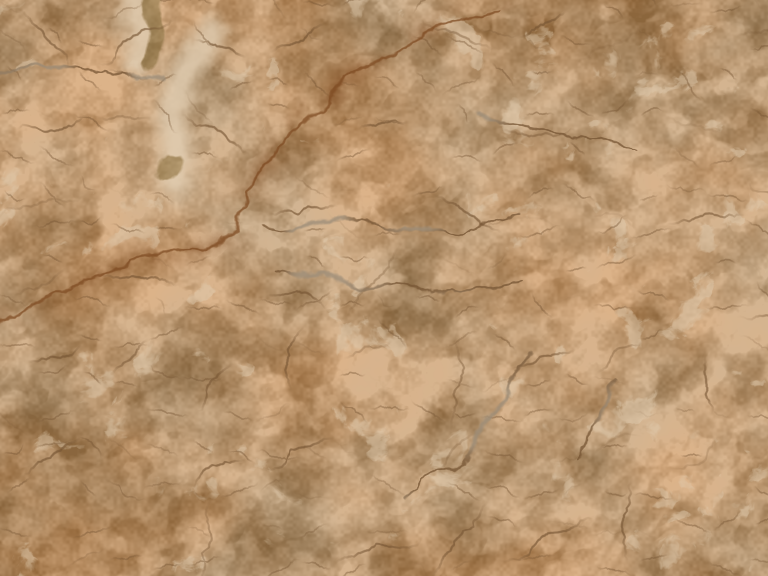
This texture is drawn by a Shadertoy shader. Its source:

```glsl
#define MEAN_TONE vec3(0.738, 0.598, 0.445)
#define TONE_STEP vec3(0.069, 0.071, 0.074)
#define CHALK vec3(0.88, 0.80, 0.69)
#define OLIVE vec3(0.56, 0.45, 0.27)
#define RUST vec3(0.50, 0.30, 0.14)
#define UMBER vec3(0.46, 0.33, 0.20)
#define VEIN_GREY vec3(0.61, 0.55, 0.47)
#define CONTRAST 1.15
#define CLAST_FREQ 10.0
#define CRACK_FREQ 7.0

// Rust seam points, and grey veins as start and end
const vec2 SEAM[9] = vec2[9](
    vec2(0.87, 0.99), vec2(0.76, 0.95), vec2(0.64, 0.88), vec2(0.54, 0.81), vec2(0.434, 0.68),
    vec2(0.408, 0.59), vec2(0.23, 0.54), vec2(0.09, 0.49), vec2(-0.02, 0.42));
const vec4 VEINS[11] = vec4[11](
    vec4(-0.02, 0.887, 0.13, 0.872), vec4(0.13, 0.872, 0.29, 0.858),
    vec4(0.45, 0.604, 0.60, 0.62), vec4(0.60, 0.62, 0.78, 0.594), vec4(0.78, 0.594, 0.91, 0.627),
    vec4(0.47, 0.535, 0.73, 0.493), vec4(0.73, 0.493, 0.90, 0.505),
    vec4(0.71, 0.14, 0.80, 0.20), vec4(0.80, 0.20, 0.92, 0.39),
    vec4(0.83, 0.80, 1.10, 0.745), vec4(1.0, 0.20, 1.07, 0.34));

vec2 hash2(vec2 p) {
    vec3 q = fract(p.xyx * vec3(0.1031, 0.1030, 0.0973));
    q += dot(q, q.yzx + 33.33);
    return fract((q.xx + q.yz) * q.zy);
}

float noise(vec2 p) {
    vec2 i = floor(p), f = fract(p);
    f = f * f * (3.0 - 2.0 * f);
    return mix(mix(hash2(i).x, hash2(i + vec2(1, 0)).x, f.x),
               mix(hash2(i + vec2(0, 1)).x, hash2(i + 1.0).x, f.x), f.y);
}

float fbm(vec2 p) {
    float sum = 0.0, amp = 0.5;
    for (int i = 0; i < 5; i++) {
        sum += amp * noise(p);
        p = mat2(1.6, 1.2, -1.2, 1.6) * p + 17.3;
        amp *= 0.5;
    }
    return sum / 0.97;
}

float segment(vec2 p, vec2 a, vec2 b) {
    vec2 d = b - a;
    return length(p - a - d * clamp(dot(p - a, d) / dot(d, d), 0.0, 1.0));
}

// Centred random tone of rounded fragments with softened borders
float clasts(vec2 p, float crispness) {
    vec2 cell = floor(p);
    float sum = 0.0, total = 1e-6;
    for (int k = 0; k < 9; k++) {
        vec2 c = cell + vec2(k % 3 - 1, k / 3 - 1);
        float w = exp(-crispness * length(p - c - hash2(c)));
        sum += w * hash2(c + 57.0).x;
        total += w;
    }
    return sum / total - 0.5;
}

// Short tapering hairlines: steep near the bottom, shallow near the top
float hairlines(vec2 p, float freq, float width, float px) {
    vec2 q = p * freq, cell = floor(q);
    float mask = 0.0;
    for (int k = 0; k < 9; k++) {
        vec2 c = cell + vec2(k % 3 - 1, k / 3 - 1);
        vec2 h = hash2(c + 11.0), g = hash2(c + 83.0);
        float angle = mix(1.0, -0.2, smoothstep(0.2, 0.7, c.y / freq)) + (g.x - 0.5) * 1.5;
        vec2 dir = vec2(cos(angle), sin(angle)), r = q - c - 0.3 - 0.4 * h;
        float u = dot(r, dir), v = dot(r, vec2(-dir.y, dir.x));
        v += 0.35 * (fbm(vec2(u * 2.5 + 9.0, g.y * 90.0)) - 0.5);
        float taper = 1.0 - smoothstep(0.1, 0.3 + 0.4 * g.y, abs(u));
        float line = 1.0 - smoothstep(width * 0.3, width + px, abs(v) / freq);
        mask = max(mask, line * taper * smoothstep(0.25, 0.8, h.x));
    }
    return mask;
}

void mainImage(out vec4 fragColor, in vec2 fragCoord) {
    float px = 1.0 / iResolution.y;
    vec2 p = fragCoord * px;
    vec2 warp = vec2(fbm(p * 16.0), fbm(p * 16.0 + 40.0)) - 0.5;
    vec2 bent = p + 0.045 * warp;

    // Mottled stone, fragments stretched along the diagonal
    vec2 grain = mat2(0.70, -0.5, 0.42, 0.87) * bent;
    float tone = 2.0 * (fbm(p * 3.0 + 5.0) - 0.5) + 2.6 * (fbm(grain * 15.0 + 3.0) - 0.5);
    tone += 1.3 * clasts(grain * CLAST_FREQ, 14.0);
    tone += 1.7 * clasts(grain * CLAST_FREQ * 2.3 + 31.0, 12.0);
    tone += 1.2 * clasts(grain * CLAST_FREQ * 5.0 + 67.0, 10.0);
    tone += 0.8 * (noise(p * 170.0) - 0.5);
    tone += 1.1 * (1.0 - smoothstep(0.04, 0.12, segment(bent, vec2(0.50, 0.59), vec2(0.62, 0.56))));
    tone -= 1.1 * (1.0 - smoothstep(0.0, 0.25, length(p - vec2(0.0, 0.2))));
    tone += 0.35 * (p.x - 0.67);

    // Fibrous pale band at the lower right
    vec2 along = normalize(vec2(0.5, 0.866)), rel = p - vec2(1.19, 0.26);
    float across = dot(rel, vec2(along.y, -along.x));
    float fibre = noise(vec2(across * 120.0, dot(rel, along) * 9.0));
    tone += (0.5 + 0.8 * fibre) * exp(-across * across * 700.0) * (1.0 - smoothstep(0.2, 0.4, abs(dot(rel, along))));
    vec3 col = MEAN_TONE + TONE_STEP * clamp(tone * CONTRAST, -2.8, 1.5);
    col += vec3(0.022, -0.004, -0.020) * clamp(4.0 * (fbm(p * 6.0 + 70.0) - 0.5), -1.0, 1.0);

    // Pale flecks, chalky runs and olive inclusions
    float fleck = smoothstep(0.69, 0.78, fbm(grain * 20.0 + 90.0));
    col = mix(col, CHALK, 0.5 * fleck);
    float run = min(segment(bent, vec2(0.37, 0.94), vec2(0.30, 0.80)), segment(bent, vec2(0.30, 0.80), vec2(0.31, 0.68)));
    run = min(run, segment(bent, vec2(0.235, 1.02), vec2(0.245, 0.89)));
    col = mix(col, CHALK, 0.85 * (1.0 - smoothstep(0.003, 0.045, run)));
    float olive = min(segment(bent, vec2(0.262, 1.02), vec2(0.268, 0.89)) - 0.014, length(bent - vec2(0.30, 0.71)) - 0.022);
    col = mix(col, OLIVE + 0.05 * tone, 0.8 * (1.0 - smoothstep(-0.003, 0.004, olive)));

    // Hairline cracks at two sizes
    float cracks = max(hairlines(p, CRACK_FREQ, 0.0017, px), 0.65 * hairlines(p + 3.0, CRACK_FREQ * 2.2, 0.001, px));
    col = mix(col, UMBER, 0.65 * cracks);

    // Long grey veins, uneven in width and colour
    float vein = 1.0, seam = 1.0;
    for (int i = 0; i < 11; i++) vein = min(vein, segment(bent, VEINS[i].xy, VEINS[i].zw));
    float patchy = smoothstep(0.35, 0.65, noise(p * 11.0 + 8.0));
    float veinMask = 1.0 - smoothstep(0.0005, mix(0.0015, 0.005, patchy) + px, vein);
    col = mix(col, mix(UMBER, VEIN_GREY, patchy), 0.75 * veinMask);

    // Rust seam with a stained border
    for (int i = 0; i < 8; i++) seam = min(seam, segment(bent, SEAM[i], SEAM[i + 1]));
    float stain = exp(-seam * 60.0) * smoothstep(0.3, 0.7, fbm(p * 24.0));
    col = mix(col, RUST, 0.6 * stain * smoothstep(0.3, 0.6, p.y));
    col = mix(col, RUST, 0.75 * (1.0 - smoothstep(0.0005, 0.0025 + px, seam)));

    fragColor = vec4(clamp(col, 0.0, 1.0), 1.0);
}
```
